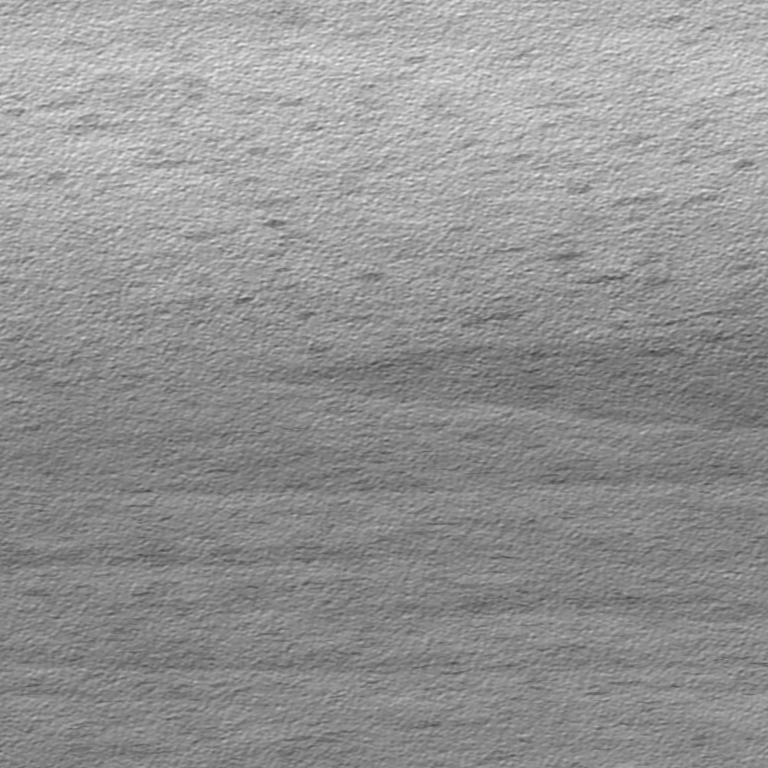
This texture is drawn by a Shadertoy shader. Its source:

```glsl
#define GRAIN_CELLS vec2(185.0, 290.0)
#define GRAIN_DEPTH 0.094
#define MOTTLE_DEPTH 0.028
#define LIGHT_TONE 0.735
#define DARK_TONE 0.515
#define BROAD_PORE vec2(0.072, 0.019)
#define FINE_PORE vec2(0.046, 0.0095)
#define PORE_DARKNESS 0.16
#define WEDGE_DARKNESS 0.050
#define BAND_CONTRAST 0.052

vec2 hash2(vec2 p) {
    vec3 h = fract(p.xyx * vec3(0.1031, 0.1030, 0.0973));
    h += dot(h, h.yzx + 33.33);
    return fract((h.xx + h.yz) * h.zy);
}

// Cellular noise: one smooth bump of random height per cell
float bumps(vec2 p) {
    vec2 cell = floor(p);
    float sum = 0.0;
    for (int j = -1; j <= 1; j++)
    for (int i = -1; i <= 1; i++) {
        vec2 id = cell + vec2(i, j);
        vec2 d = p - id - hash2(id);
        float falloff = max(0.0, 1.0 - dot(d, d));
        sum += falloff * falloff * (2.0 * hash2(id + 71.7).x - 1.0);
    }
    return sum;
}

// Scattered tapered dashes, one candidate per cell
float pores(vec2 p, vec2 size, float density, float slope) {
    vec2 g = p / size, cell = floor(g);
    float mask = 0.0;
    for (int j = -1; j <= 1; j++)
    for (int i = -1; i <= 1; i++) {
        vec2 id = cell + vec2(i, j);
        vec2 shape = hash2(id + 19.3), chance = hash2(id + 53.1);
        vec2 q = g - id - hash2(id);
        q.y -= q.x * slope * size.x / size.y;
        q /= mix(vec2(0.22, 0.18), vec2(0.66, 0.40), shape * shape);
        float dash = smoothstep(0.0, 0.85, 1.0 - dot(q, q));
        mask = max(mask, dash * step(chance.x, density) * mix(0.25, 1.0, chance.y));
    }
    return mask;
}

// Embossed surface lit from the upper left
float emboss(vec2 p) {
    vec2 light = vec2(-0.16, 0.40);
    return bumps(p + light) - bumps(p - light);
}

// Growth bands: bright below each edge, darker above it
float growthBands(float x, float depth) {
    float edges[5] = float[5](0.638, 0.736, 0.800, 0.872, 0.905);
    float sum = 0.0;
    for (int i = 0; i < 5; i++) {
        float k = float(i);
        float wave = 0.005 * sin(5.0 * x + 1.7 * k) + 0.002 * sin(13.0 * x + 4.1 * k);
        float d = depth - edges[i] - wave;
        float below = smoothstep(-0.003, 0.003, d);
        float strength = 0.7 + 0.3 * sin(3.0 * x + 2.3 * k);
        sum += strength * mix(-0.6 * exp(35.0 * d), exp(-32.0 * d), below);
    }
    return sum;
}

// Dark tongue of wood opening to the right
float wedge(float x, float depth) {
    float s = max(x - 0.26, 0.0);
    float wave = 0.003 * sin(17.0 * x) + 0.0015 * sin(41.0 * x);
    float top = 0.481 - 0.075 * s + wave;
    float bottom = 0.481 + 0.15 * s - 0.06 * s * s + wave;
    float inside = smoothstep(-0.004, 0.004, depth - top)
                 * smoothstep(-0.004, 0.004, bottom - depth);
    float rim = smoothstep(-0.003, 0.003, depth - bottom) * exp(-45.0 * max(depth - bottom, 0.0));
    return (inside - 0.5 * rim) * smoothstep(0.26, 0.48, x);
}

void mainImage(out vec4 fragColor, in vec2 fragCoord) {
    vec2 uv = fragCoord / iResolution.y;
    float depth = 1.0 - uv.y;
    float upper = 1.0 - smoothstep(0.40, 0.55, depth);

    // Broad light falloff
    float tone = mix(LIGHT_TONE, DARK_TONE, smoothstep(0.06, 0.60, depth));
    tone -= 0.045 * (1.0 - smoothstep(0.0, 0.09, depth));
    tone += 0.04 * smoothstep(0.65, 1.0, depth) * (uv.x - 0.3);
    tone += 0.035 * upper * (0.5 - uv.x) * smoothstep(0.08, 0.3, depth);

    // Wood figure
    vec2 flow = uv + vec2(0.0, 0.005 * sin(6.0 * uv.x + 5.0 * uv.y));
    vec2 streak = vec2(flow.x, flow.y - 0.03 * uv.x * upper);
    tone += MOTTLE_DEPTH * (bumps(streak * vec2(5.0, 45.0)) * 0.5
                          + bumps(streak * vec2(17.0, 110.0) + 9.0));
    tone += BAND_CONTRAST * growthBands(uv.x, depth);
    tone -= WEDGE_DARKNESS * wedge(uv.x, depth);

    // Pores with ragged outlines
    float slope = 0.12 * upper + 0.11 * smoothstep(0.75, 1.0, depth) + 0.015;
    vec2 ragged = flow + vec2(0.0, 0.0016 * bumps(uv * 110.0));
    float broad = pores(ragged, BROAD_PORE, 0.62, slope) * upper;
    broad *= mix(0.65, 1.0, smoothstep(0.0, 0.30, depth));
    float fine = pores(ragged + 3.7, FINE_PORE, 0.60, slope);
    tone -= PORE_DARKNESS * max(broad, fine * mix(0.62, 0.40, upper));

    // Fine pressed grain
    vec2 tilted = vec2(uv.x, uv.y - 0.07 * uv.x);
    float relief = emboss(tilted * GRAIN_CELLS) + 0.25 * emboss(tilted * GRAIN_CELLS * 0.53 + 31.0);
    tone += GRAIN_DEPTH * mix(0.70, 1.0, upper) * relief;

    fragColor = vec4(vec3(clamp(tone, 0.0, 1.0)), 1.0);
}
```
